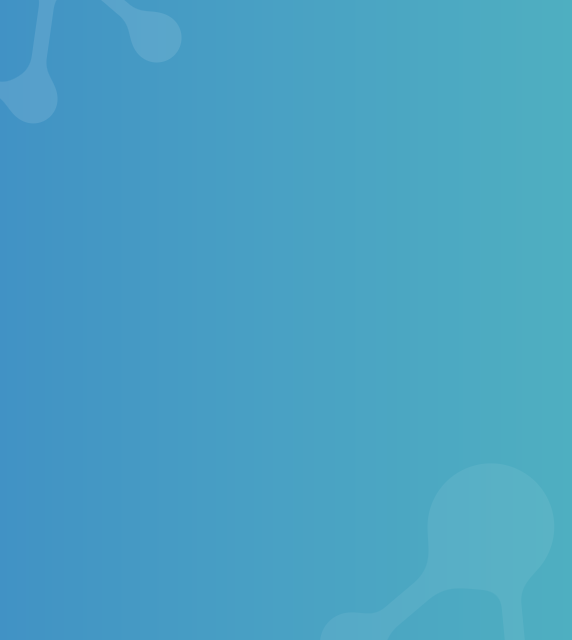
Reproduce this background procedurally as a Shadertoy shader.

```glsl
// Blue to teal gradient with pale molecule shapes in two opposite corners.

// Lengths are fractions of the canvas height, origin at the lower left.
const vec3 LEFT_BLUE = vec3(0.255, 0.573, 0.771);
const vec3 MID_BLUE  = vec3(0.287, 0.632, 0.767);
const vec3 TEAL      = vec3(0.308, 0.686, 0.755);
const float UPPER_OPACITY = 0.11;
const float LOWER_OPACITY = 0.065;

// Atoms: centre x, centre y, radius
const vec3 UPPER_HUB   = vec3(0.085, 1.078, 0.062);
const vec3 UPPER_RIGHT = vec3(0.245, 0.941, 0.0385);
const vec3 UPPER_LEFT  = vec3(0.052, 0.845, 0.0375);
const vec3 LOWER_BIG   = vec3(0.767, 0.177, 0.099);
const vec3 LOWER_SMALL = vec3(0.548, -0.005, 0.048);

// Bonds: half widths and the softness of their joints
const float UPPER_BOND = 0.0118;
const float LOWER_BOND = 0.0175;
const float STEM_BOND  = 0.0156;
const float SMALL_JOINT = 0.031;
const float BIG_JOINT   = 0.052;

float atom(vec2 p, vec3 a) {
    return length(p - a.xy) - a.z;
}

float bond(vec2 p, vec2 a, vec2 b, float halfWidth) {
    vec2 ab = b - a;
    float t = clamp(dot(p - a, ab) / dot(ab, ab), 0.0, 1.0);
    return length(p - a - ab * t) - halfWidth;
}

// Union with a rounded fillet of size k
float fuse(float a, float b, float k) {
    float h = max(k - abs(a - b), 0.0) / k;
    return min(a, b) - 0.25 * h * h * k;
}

float upperMolecule(vec2 p) {
    float rightArm = fuse(atom(p, UPPER_RIGHT),
        bond(p, UPPER_HUB.xy, UPPER_RIGHT.xy, UPPER_BOND), SMALL_JOINT);
    float leftArm = fuse(atom(p, UPPER_LEFT),
        bond(p, UPPER_HUB.xy, UPPER_LEFT.xy, UPPER_BOND), SMALL_JOINT);
    float sideBond = bond(p, vec2(-0.039, 0.872), UPPER_LEFT.xy, 0.0105);
    leftArm = fuse(leftArm, sideBond, SMALL_JOINT);
    return fuse(atom(p, UPPER_HUB), min(leftArm, rightArm), SMALL_JOINT);
}

float lowerMolecule(vec2 p) {
    float arm = bond(p, vec2(0.762, 0.164), vec2(0.553, -0.013), LOWER_BOND);
    float stem = bond(p, vec2(0.790, 0.154), vec2(0.807, -0.029), STEM_BOND);
    float d = fuse(atom(p, LOWER_BIG), arm, BIG_JOINT);
    d = fuse(d, atom(p, LOWER_SMALL), SMALL_JOINT);
    return fuse(d, stem, SMALL_JOINT);
}

// Antialiased coverage of a distance
float coverage(float d) {
    return clamp(0.5 - d * iResolution.y, 0.0, 1.0);
}

void mainImage(out vec4 fragColor, in vec2 fragCoord) {
    vec2 p = fragCoord / iResolution.y;
    float across = fragCoord.x / iResolution.x;

    // Horizontal gradient
    vec3 color = mix(LEFT_BLUE, MID_BLUE, clamp(across * 2.0, 0.0, 1.0));
    color = mix(color, TEAL, clamp(across * 2.0 - 1.0, 0.0, 1.0));

    // Translucent white molecules
    color = mix(color, vec3(1.0), UPPER_OPACITY * coverage(upperMolecule(p)));
    color = mix(color, vec3(1.0), LOWER_OPACITY * coverage(lowerMolecule(p)));

    fragColor = vec4(color, 1.0);
}
```
